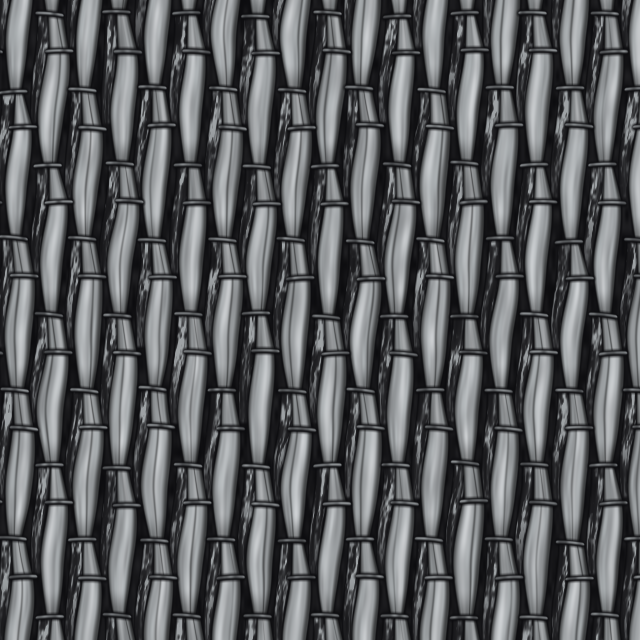
A Shadertoy shader for this texture:

```glsl
// Woven plastic mesh: staggered silver floats over glossy black strips, tied by thin threads.

const float COLUMNS = 18.46;      // strands across the canvas
const float ROWS = 4.255;         // weave periods down the canvas
const vec2 OFFSET = vec2(0.53, 0.093);
const float ASPECT = COLUMNS / ROWS;  // period height in column widths
const float TIE = 0.25;           // share of a period taken by the short section
const float THREAD_RADIUS = 0.065;
const float OUTLINE = 0.045;
const float WOBBLE = 0.11;        // sideways wander of the strands
const float SLIP = 0.035;         // vertical wander of the ties
const vec3 BLACK = vec3(0.045, 0.045, 0.055);
const vec3 CHARCOAL = vec3(0.20, 0.20, 0.21);
const vec3 GRAY = vec3(0.36, 0.36, 0.37);
const vec3 SILVER = vec3(0.67, 0.69, 0.70);
const vec3 SHINE = vec3(0.88, 0.89, 0.90);

struct Strand {
    float x;    // distance from the strand axis, in columns
    float u;    // distance down the strand, in periods
    float col;  // column number
};

float hash(vec2 p) {
    vec3 q = fract(p.xyx * 0.1031);
    q += dot(q, q.yzx + 33.33);
    return fract((q.x + q.y) * q.z);
}

float noise(vec2 p) {
    vec2 i = floor(p), f = fract(p);
    f = f * f * (3.0 - 2.0 * f);
    return mix(mix(hash(i), hash(i + vec2(1, 0)), f.x),
               mix(hash(i + vec2(0, 1)), hash(i + vec2(1, 1)), f.x), f.y);
}

// Smooth coverage of the zone where d is negative
float cover(float d, float soft) { return 1.0 - smoothstep(-soft, soft, d); }

float bell(float x, float width) { return exp(-x * x / (width * width)); }

Strand strandAt(vec2 p, float col) {
    float u = p.y - 0.5 * mod(col + 1.0, 2.0);
    u += SLIP * (noise(vec2(col * 7.3, u * 2.0)) - 0.5);
    float wander = noise(vec2(col * 5.7 + 40.0, u * 2.3)) - 0.5;
    return Strand(p.x - col - WOBBLE * wander, u, col);
}

// Black strip emerging under the upper tie, with crinkled highlights
void paintDark(inout vec3 color, Strand s, float soft) {
    vec2 id = vec2(s.col, floor(s.u));
    float t = fract(s.u) / 0.72;
    float halfWidth = mix(0.25, 0.15, t);
    float a = (s.x - mix(-0.22, -0.5, smoothstep(0.0, 0.8, t))) / halfWidth;
    float seed = 50.0 * hash(id + 3.0);
    float streak = noise(vec2(a * 2.6 + seed, s.u * 7.0));
    float crinkle = noise(vec2(a * 5.0 - seed, s.u * 28.0));
    float gloss = smoothstep(0.48, 0.95, streak * 0.7 + crinkle * 0.4);
    float ridge = bell(a - mix(-0.3, 0.4, hash(id + 9.0)), 0.22) * crinkle;
    float fade = 1.0 - smoothstep(0.3, 1.0, t);
    vec3 strip = mix(BLACK, CHARCOAL, 0.25 + 0.6 * streak);
    strip = mix(strip, SILVER, clamp(gloss + 0.65 * ridge, 0.0, 0.9) * (0.25 + 0.75 * fade));
    strip = mix(strip, BLACK, smoothstep(0.65, 1.0, abs(a)));
    color = mix(color, strip, cover((abs(a) - 1.0) * halfWidth, soft) * cover(t - 1.0, 0.02));
}

// Silver strand: a leaning wedge between ties, then a long bulging float
void paintSilver(inout vec3 color, Strand s, float soft) {
    vec2 id = vec2(s.col, floor(s.u));
    float f = fract(s.u), vary = hash(id), fold = hash(id + 17.0);
    bool wedge = f < TIE;
    float t = wedge ? f / TIE : (f - TIE) / (1.0 - TIE);
    float center = wedge ? mix(0.05, 0.15, t) : mix(0.13, -0.05, smoothstep(0.0, 0.6, t));
    float halfWidth = wedge ? mix(0.10 + 0.12 * vary, 0.27, t)
        : (mix(0.28, 0.17, t) + 0.13 * sin(3.1416 * t)) * (0.9 + 0.2 * vary);
    float a = (s.x - center) / halfWidth;
    float edge = (abs(a) - 1.0) * halfWidth;

    // Lengthwise sheen, fine grain and one crease
    float grain = noise(vec2(a * 4.0 + vary * 60.0, s.u * 5.0));
    float sheen = bell(a - mix(-0.45, 0.35, fold), 0.3) * (0.25 + 0.75 * noise(vec2(s.u * 6.0, vary * 90.0)));
    float crease = bell(a - mix(0.45, -0.4, fold) - 0.25 * (t - 0.5), 0.1) * smoothstep(0.35, 0.8, vary);
    vec3 face = mix(SILVER, GRAY, 0.45 * (1.0 - grain));
    face = mix(face, SHINE, 0.75 * sheen);
    face *= 1.0 - 0.4 * crease;
    face *= 1.0 - 0.6 * smoothstep(0.55, 1.0, abs(a + 0.08));
    face *= wedge ? 0.86 : 1.0 - 0.3 * smoothstep(0.75, 1.0, t);
    color = mix(color, BLACK, 0.9 * cover(edge - OUTLINE, soft + 0.02));
    color = mix(color, face, cover(edge, soft));
}

// Thin round thread across the strand, with a shadow around it
void paintThread(inout vec3 color, Strand s, float level, float center, float soft) {
    float row = round(s.u - level);
    float tilt = hash(vec2(s.col, row + level * 40.0)) - 0.35;
    float x = s.x - center;
    float y = (s.u - level - row) * ASPECT - 0.16 * tilt * x - 0.12 * x * x;
    float d = length(vec2(max(abs(x) - 0.34, 0.0), y)) - THREAD_RADIUS;
    float light = bell(y + 0.015, 0.045) * (0.45 + 0.55 * noise(vec2(x * 7.0 + row * 9.0, s.col)));
    color = mix(color, BLACK, 0.85 * cover(d - 0.035, soft + 0.035));
    color = mix(color, mix(BLACK, SILVER, 0.8 * light), cover(d, soft));
}

void mainImage(out vec4 fragColor, in vec2 fragCoord) {
    vec2 uv = fragCoord / iResolution.xy;
    vec2 p = vec2(uv.x * COLUMNS, (1.0 - uv.y) * ROWS) - OFFSET;
    float soft = max(COLUMNS / iResolution.x, 0.02);
    float nearest = round(p.x);
    vec3 color = mix(BLACK, CHARCOAL, 0.5 * noise(p * vec2(9.0, 12.0)));

    // Back to front: strips, silver, threads
    for (float k = -1.0; k <= 1.0; k++) paintDark(color, strandAt(p, nearest + k), soft);
    for (float k = -1.0; k <= 1.0; k++) paintSilver(color, strandAt(p, nearest + k), soft);
    for (float k = -1.0; k <= 1.0; k++) {
        Strand s = strandAt(p, nearest + k);
        paintThread(color, s, 0.0, -0.12, soft);
        paintThread(color, s, TIE, 0.15, soft);
    }
    fragColor = vec4(color, 1.0);
}
```
